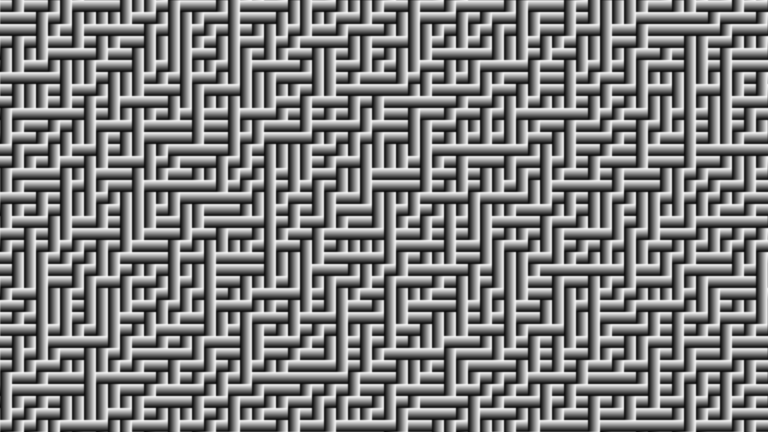
This pattern is drawn by a WebGL 1 fragment shader. Its source:

```glsl
precision highp float;

uniform vec2 u_resolution;

#define ROWS 36.0         // cells along the canvas height
#define DARK -0.02        // tone at the shaded side of a bar
#define LIGHT 1.02        // tone at the lit side of a bar
#define UPRIGHT_SHARE 0.5 // share of cells holding a vertical bar
#define SOFTNESS 0.2      // width of the edge blend, in cells
#define SEED 17.3
#define SAMPLES 5         // smoothing samples per axis

float hash(vec2 cell) {
  return fract(sin(dot(cell, vec2(127.1, 311.7)) + SEED) * 43758.5453);
}

// Each cell holds one bar segment, shaded across its width.
float weave(vec2 grid) {
  vec2 local = fract(grid);
  float upright = step(hash(floor(grid)), UPRIGHT_SHARE);
  return mix(DARK, LIGHT, mix(local.y, local.x, upright));
}

void main() {
  float cellsPerPixel = ROWS / u_resolution.y;
  vec2 grid = gl_FragCoord.xy * cellsPerPixel;
  float footprint = max(SOFTNESS, cellsPerPixel);

  // Average over a small square to soften the bar edges.
  float sum = 0.0;
  for (int j = 0; j < SAMPLES; j++) {
    for (int i = 0; i < SAMPLES; i++) {
      vec2 offset = (vec2(float(i), float(j)) + 0.5) / float(SAMPLES) - 0.5;
      sum += weave(grid + offset * footprint);
    }
  }
  gl_FragColor = vec4(vec3(sum / float(SAMPLES * SAMPLES)), 1.0);
}
```
